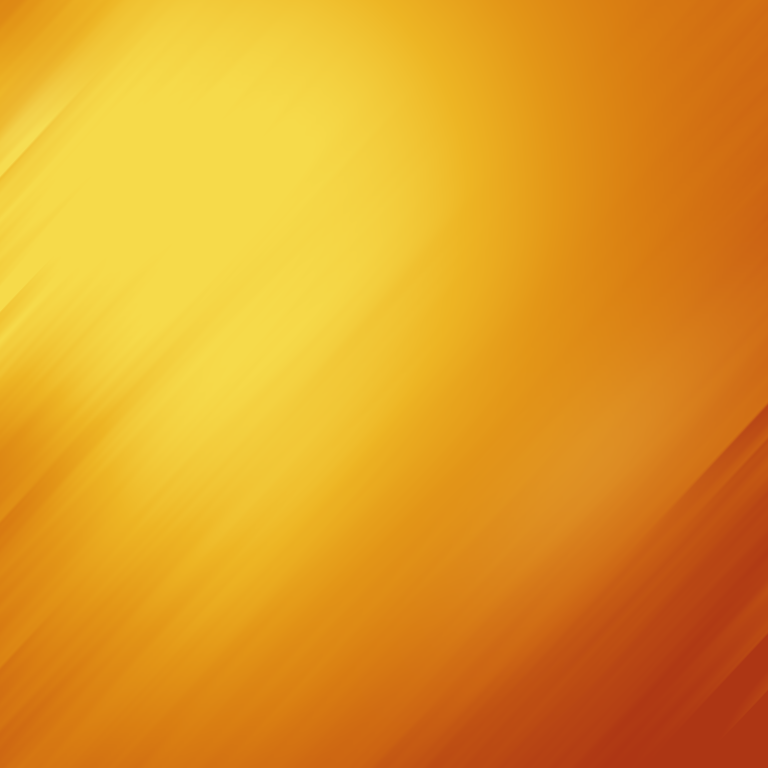
A WebGL 2 fragment shader for this background:

```glsl
#version 300 es
precision highp float;
// Amber light smeared into diagonal strokes, from bright yellow to deep rust.
// Soft glows build a heat field, stretched gradient noise brushes it along one
// direction, sharp blades cut in at the side edges, and a ramp colours the heat.

uniform vec2 u_resolution;
out vec4 fragColor;

const vec2 STROKE = vec2(0.682, 0.731);   // direction of the brushing
const vec2 NORMAL = vec2(-0.731, 0.682);  // across it, to the upper left
const vec3 RAMP[6] = vec3[6](
  vec3(0.68, 0.21, 0.08), vec3(0.80, 0.39, 0.07), vec3(0.85, 0.49, 0.07),
  vec3(0.89, 0.59, 0.09), vec3(0.93, 0.71, 0.14), vec3(0.965, 0.855, 0.29));

vec2 hashGradient(vec2 cell) {
  vec2 h = vec2(dot(cell, vec2(127.1, 311.7)), dot(cell, vec2(269.5, 183.3)));
  return 2.0 * fract(sin(h) * 43758.5) - 1.0;
}

float gradientNoise(vec2 p) {
  vec2 i = floor(p), f = fract(p);
  vec2 u = f * f * f * (f * (f * 6.0 - 15.0) + 10.0);
  vec2 e = vec2(1.0, 0.0);
  float low = mix(dot(hashGradient(i), f),
                  dot(hashGradient(i + e.xy), f - e.xy), u.x);
  float high = mix(dot(hashGradient(i + e.yx), f - e.yx),
                   dot(hashGradient(i + e.xx), f - e.xx), u.x);
  return mix(low, high, u.y);
}

// x runs along the strokes, y across them
vec2 strokeSpace(vec2 p) {
  return vec2(dot(p, STROKE), dot(p, NORMAL));
}

// Soft spot with separate radii along and across the strokes
float glow(vec2 p, vec2 center, vec2 radii) {
  vec2 d = strokeSpace(p - center) / radii;
  return exp(-dot(d, d));
}

// Wide spot with a flat top and a steeper shoulder
float plateau(vec2 p, vec2 center, float radius) {
  vec2 d = (p - center) / radius;
  return exp(-pow(dot(d, d), 1.5));
}

// Layers of long noise, finer and fainter with each octave
float streaks(vec2 s) {
  float sum = 0.0, weight = 0.5;
  vec2 scale = vec2(1.3, 13.0);
  for (int i = 0; i < 4; i++) {
    sum += weight * gradientNoise(s * scale + float(i) * 17.3);
    scale *= vec2(1.5, 2.1);
    weight *= 0.72;
  }
  return sum;
}

// Stroke from a side edge: crisp lower rim, soft light above, shade below
float blade(vec2 p, vec2 root, float reach, float width) {
  vec2 s = strokeSpace(p - root);
  float rim = smoothstep(-0.003, 0.003, s.y);
  float light = rim * exp(-max(s.y, 0.0) / width);
  float shade = (1.0 - rim) * exp(min(s.y, 0.0) / width);
  return (light - 0.8 * shade) * exp(-s.x * s.x / (reach * reach));
}

float heatField(vec2 p) {
  float heat = 0.9 - 1.1 * p.x * (1.0 - p.y) + 0.35 * p.y;
  heat += 4.0 * plateau(p, vec2(0.27, 0.70), 0.52);
  heat += 1.0 * glow(p, vec2(0.27, 0.18), vec2(0.28, 0.22));
  heat += 1.1 * glow(p, vec2(0.79, 0.40), vec2(0.27, 0.11));
  heat -= 1.2 * glow(p, vec2(0.00, 1.00), vec2(0.12, 0.11));
  heat -= 0.9 * glow(p, vec2(0.00, 0.37), vec2(0.13, 0.08));
  return heat;
}

float edgeBlades(vec2 p) {
  float left = blade(p, vec2(0.0, 0.77), 0.12, 0.022)
             + blade(p, vec2(0.0, 0.595), 0.10, 0.018)
             + 0.7 * blade(p, vec2(0.0, 0.32), 0.08, 0.018)
             + 0.6 * blade(p, vec2(0.0, 0.13), 0.08, 0.014);
  float right = blade(p, vec2(1.0, 0.475), 0.18, 0.025)
              + 0.5 * blade(p, vec2(1.0, 0.43), 0.11, 0.010)
              + 0.7 * blade(p, vec2(1.0, 0.175), 0.12, 0.012)
              + 0.8 * blade(p, vec2(1.0, 0.10), 0.11, 0.016);
  return 0.8 * left + 0.7 * right;
}

vec3 heatColor(float heat) {
  vec3 color = RAMP[0];
  for (int i = 1; i < 6; i++) {
    color = mix(color, RAMP[i], clamp(heat - float(i - 1), 0.0, 1.0));
  }
  return color;
}

void main() {
  vec2 p = gl_FragCoord.xy / u_resolution;
  float grain = streaks(strokeSpace(p));

  // Brushing pulls the glows along the strokes, most of all at the sides
  float side = exp(-p.x / 0.07) + 0.7 * exp(-(1.0 - p.x) / 0.09);
  float heat = heatField(p + STROKE * grain * 0.06);
  heat += grain * (0.42 + 0.9 * side) + edgeBlades(p);

  // Two hazy patches lose some saturation
  float haze = glow(p, vec2(0.79, 0.40), vec2(0.25, 0.09))
             + glow(p, vec2(0.04, 0.86), vec2(0.10, 0.04));
  vec3 color = heatColor(heat) + haze * vec3(0.0, 0.02, 0.06);
  fragColor = vec4(color, 1.0);
}
```
